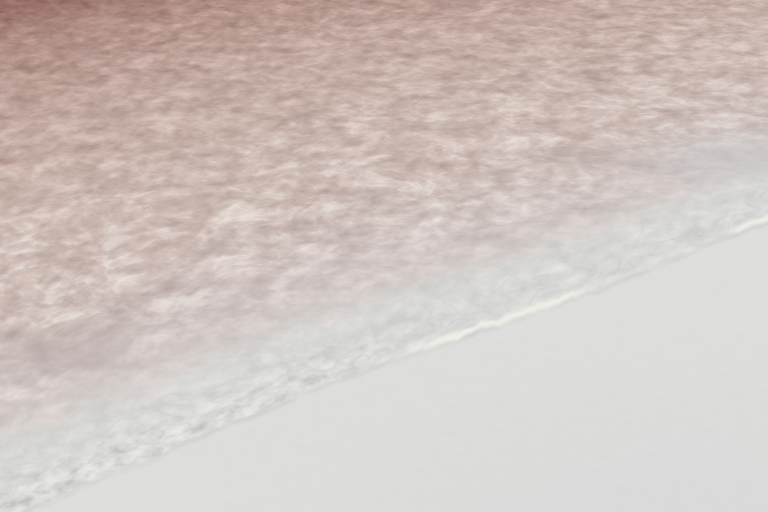
A Shadertoy shader for this texture:

```glsl
const vec3 SAND       = vec3(0.870, 0.873, 0.860);
const vec3 SAND_COOL  = vec3(0.852, 0.853, 0.853);
const vec3 WASH       = vec3(0.848, 0.850, 0.840);
const vec3 LILAC      = vec3(0.822, 0.780, 0.770);
const vec3 TAN        = vec3(0.802, 0.734, 0.706);
const vec3 ROSE       = vec3(0.768, 0.675, 0.642);
const vec3 CLAY       = vec3(0.695, 0.570, 0.540);
const vec3 DEEP_RED   = vec3(0.570, 0.395, 0.380);
const vec3 FOAM       = vec3(0.930, 0.915, 0.900);
const vec3 FOAM_SHADE = vec3(0.715, 0.745, 0.745);

const float SHORE_BASE  = -0.012;
const float SHORE_SLOPE = 0.383;
const float SHORE_BULGE = 0.018;
const float HORIZON     = 1.6;
const vec2  WAVE_SCALE  = vec2(9.5, 23.0);
const float SWELL_GAIN  = 0.15;
const float RIPPLE_GAIN = 0.17;
const float WEB_GAIN    = 0.62;

vec2 gradient(vec2 cell) {
    vec2 h = vec2(dot(cell, vec2(127.1, 311.7)), dot(cell, vec2(269.5, 183.3)));
    return 2.0 * fract(sin(h) * 43758.5) - 1.0;
}

float noise(vec2 p) {
    vec2 i = floor(p), f = fract(p);
    vec2 u = f * f * f * (f * (f * 6.0 - 15.0) + 10.0);
    vec2 e = vec2(0.0, 1.0);
    float low  = mix(dot(gradient(i), f), dot(gradient(i + e.yx), f - e.yx), u.x);
    float high = mix(dot(gradient(i + e.xy), f - e.xy), dot(gradient(i + 1.0), f - 1.0), u.x);
    return mix(low, high, u.y);
}

float fbm(vec2 p) {
    float sum = 0.0, amp = 0.6;
    for (int k = 0; k < 4; k++) {
        sum += amp * noise(p);
        p = mat2(0.96, 0.28, -0.28, 0.96) * p * 1.95 + 7.3;
        amp *= 0.6;
    }
    return sum;
}

// Thin bright lines along the zero crossings of the noise
float ridge(vec2 p, float sharpness) {
    return exp(-sharpness * abs(noise(p)));
}

float band(float a, float b, float soft, float x) {
    return smoothstep(a - soft, a + soft, x) * (1.0 - smoothstep(b - soft, b + soft, x));
}

float blob(vec2 p, vec2 center, vec2 radius) {
    vec2 r = (p - center) / radius;
    return exp(-dot(r, r));
}

float shoreHeight(float x) {
    float bulge = sin(2.6 * x);
    float wobble = 0.009 * noise(vec2(x * 11.0, 2.5)) + 0.007 * noise(vec2(x * 30.0, 8.5))
                 + 0.004 * noise(vec2(x * 75.0, 5.5));
    return SHORE_BASE + SHORE_SLOPE * x + SHORE_BULGE * bulge * bulge + wobble;
}

vec3 waterRamp(float q) {
    vec3 c = mix(WASH, LILAC, smoothstep(0.10, 0.23, q));
    c = mix(c, TAN, smoothstep(0.24, 0.44, q));
    c = mix(c, ROSE, smoothstep(0.47, 0.76, q));
    c = mix(c, CLAY, smoothstep(0.72, 0.94, q));
    return mix(c, DEEP_RED, smoothstep(0.90, 1.05, q));
}

vec3 sandColor(vec2 p) {
    float streak = fbm(vec2(p.x * 2.6, p.y * 9.0 - p.x * 1.6));
    float cool = smoothstep(0.5, -0.1, p.y) * smoothstep(0.1, 1.4, p.x);
    float grain = fbm(vec2(p.x * 30.0, p.y * 60.0));
    return mix(SAND, SAND_COOL, clamp(cool + streak * 0.7, 0.0, 1.0)) + 0.012 * (streak + grain);
}

vec3 waterColor(vec2 p, float d) {
    float q = d / mix(1.0, 0.65, p.x / 1.5);

    // Foreshortened wave plane, tilted towards the shore in front
    float y = p.y - 0.22 * p.x * (1.0 - p.y);
    float range = HORIZON - y;
    vec2 wave = WAVE_SCALE * vec2((p.x - 0.75) * inversesqrt(range), -log(range));
    vec2 warp = vec2(noise(wave * 0.8 + 3.1), noise(wave * 0.8 + 19.7));
    float swell = fbm(wave + 0.4 * warp);
    float ripple = fbm(wave * vec2(2.6, 2.2) + 0.5 * warp + 31.0);

    float rough = smoothstep(0.08, 0.34, q);
    vec3 c = waterRamp(q + 0.05 * swell);
    float relief = SWELL_GAIN * swell + RIPPLE_GAIN * ripple;
    c += vec3(0.9, 1.0, 1.0) * relief * mix(0.3, 1.0, rough);

    // Foam web on the shallow water, broken into short curls
    float web = ridge(wave * 1.2 + 0.9 * warp + 5.0, 22.0)
              + 0.8 * ridge(wave * 2.4 + 1.1 * warp + 11.0, 16.0);
    float webArea = band(0.22, 0.62, 0.14, q) * mix(1.0, 0.55, p.x / 1.5) + 0.3 * smoothstep(0.6, 0.8, q) * (1.0 - smoothstep(0.85, 1.0, q));
    float patches = smoothstep(-0.15, 0.35, 0.6 * ripple + swell);
    c = mix(c, min(c + 0.17, FOAM), WEB_GAIN * clamp(web, 0.0, 1.0) * patches * webArea);

    // Shaded troughs and the cool reach on the right
    float trough = blob(p, vec2(0.11, 0.31), vec2(0.12, 0.04))
                 + 0.8 * blob(p, vec2(1.20, 0.69), vec2(0.08, 0.022));
    c -= vec3(0.085, 0.095, 0.09) * trough * (0.65 + 1.5 * ripple);
    c = mix(c, vec3(0.78, 0.78, 0.79), 0.6 * blob(p, vec2(1.44, 0.69), vec2(0.16, 0.045)));

    // Lumpy wash with fine cracks close to the edge
    vec2 lump = vec2(p.x * 24.0, (p.y - 0.25 * p.x) * 42.0);
    float lumps = fbm(lump + 0.6 * warp);
    float nearEdge = 1.0 - smoothstep(0.05, 0.24, q);
    float left = 1.0 - smoothstep(0.45, 0.95, p.x);
    c += 0.10 * lumps * nearEdge;
    float cracks = ridge(lump * 0.8 + 1.2 * warp, 20.0) * smoothstep(-0.2, 0.3, ripple);
    c = mix(c, FOAM_SHADE, 0.45 * nearEdge * cracks);
    float surf = left * (1.0 - smoothstep(0.02, 0.085, d));
    c = mix(c, FOAM, surf * smoothstep(-0.1, 0.3, lumps) * 0.75);
    return mix(c, FOAM_SHADE, surf * smoothstep(0.08, 0.4, -lumps) * 0.75);
}

void mainImage(out vec4 fragColor, in vec2 fragCoord) {
    vec2 p = fragCoord / iResolution.y;
    p.x *= 1.5 * iResolution.y / iResolution.x;
    float d = p.y - shoreHeight(p.x);
    float soft = max(0.004, 1.0 / iResolution.y);
    vec3 c = mix(sandColor(p), waterColor(p, max(d, 0.0)), smoothstep(-soft, soft, d));

    // Bright lip and its thin shadow along the water edge
    float lipArea = band(0.82, 1.14, 0.04, p.x) + smoothstep(1.41, 1.45, p.x);
    float lipWidth = 0.008 + 0.008 * noise(vec2(p.x * 22.0, 4.2));
    float lip = exp(-pow((d - 0.006) / lipWidth, 2.0));
    float shadow = exp(-pow((d + 0.004) / 0.005, 2.0));
    c = mix(c, FOAM_SHADE, 0.45 * shadow * (0.6 + noise(vec2(p.x * 20.0, 6.7))));
    c = mix(c, vec3(0.955, 0.945, 0.915), lip * (0.15 + 0.7 * lipArea));
    fragColor = vec4(clamp(c, 0.0, 1.0), 1.0);
}
```
